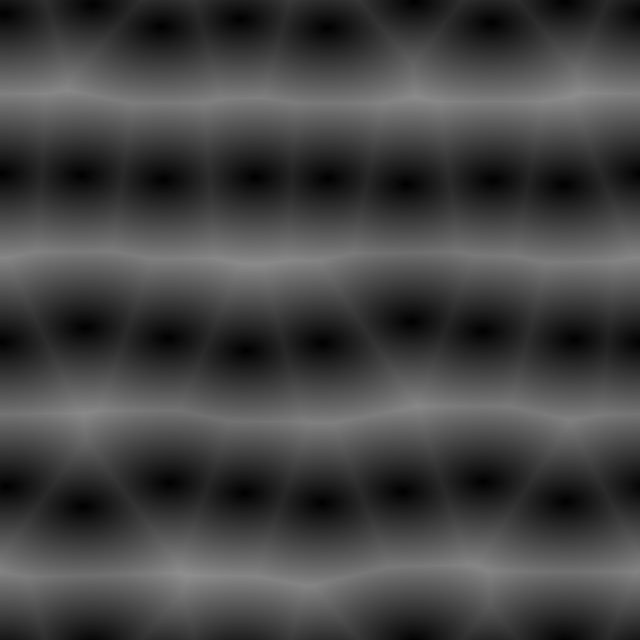
Give the GLSL for this pattern, as a Shadertoy shader.

```glsl
// Rows of soft dark spots: stretched cellular noise on a tiling 8 by 4 grid.

const vec2 GRID = vec2(8.0, 4.0);

// Two random values in 0..1 per cell, wrapped so the canvas tiles.
vec2 cellHash(vec2 cell) {
    uvec2 c = uvec2(mod(cell, GRID));
    uint h = (c.x + 8u * c.y + 17u) * 747796405u;
    h = (h ^ (h >> 15)) * 277803737u;
    h ^= h >> 13;
    h *= 1274126177u;
    h ^= h >> 16;
    return vec2(h & 65535u, h >> 16) / 65535.0;
}

// Distance to the nearest spot, with the horizontal axis compressed.
float spotDistance(vec2 p) {
    vec2 cell = floor(p);
    float nearest = 8.0;
    for (int y = -1; y <= 1; y++) {
        for (int x = -2; x <= 2; x++) {
            vec2 neighbor = cell + vec2(x, y);
            // Spots stay near the upper left corner of their cell.
            vec2 spot = neighbor + vec2(0.0, 0.8) + 0.2 * cellHash(neighbor);
            nearest = min(nearest, length((p - spot) * vec2(0.3, 1.0)));
        }
    }
    return nearest;
}

void mainImage(out vec4 fragColor, in vec2 fragCoord) {
    vec2 uv = fragCoord / iResolution.xy;
    fragColor = vec4(vec3(spotDistance(uv * GRID)), 1.0);
}
```
